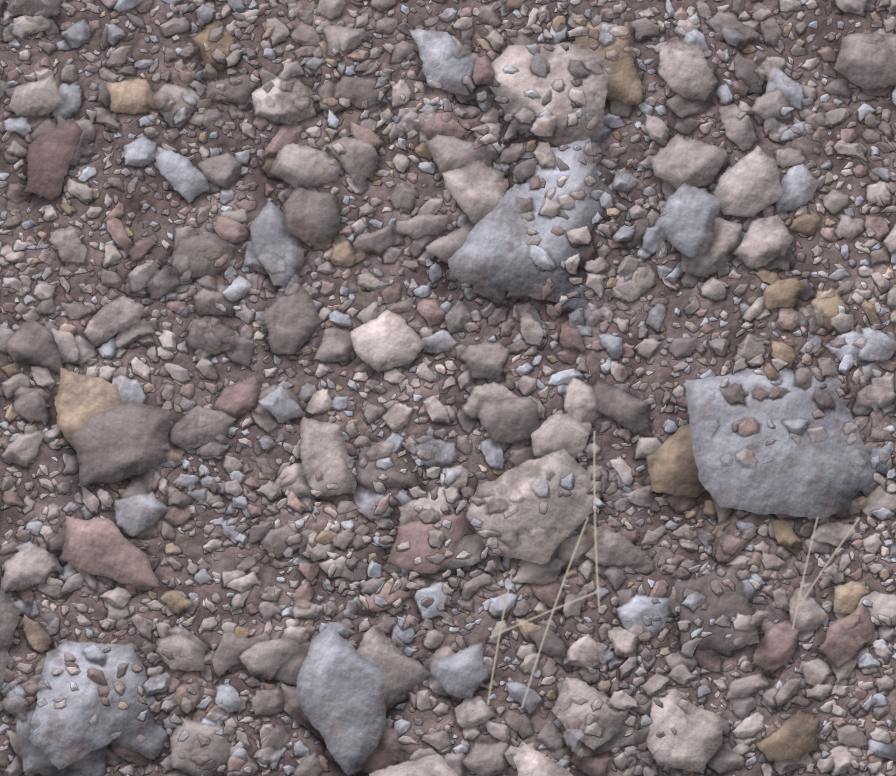
Write a WebGL 2 fragment shader that draws this texture.

```glsl
#version 300 es
precision highp float;
// Rocky scree: angular stones of many sizes over dusty soil and grit, with a few dry straws.
uniform vec2 u_resolution;
out vec4 fragColor;

const float TAU = 6.28319;
const int SIDES = 7;
const int LAYERS = 7;
const vec3 LIGHT = vec3(-0.29, 0.63, 0.72);

vec2 hash2(vec2 p) {
    vec3 q = fract(vec3(p.xyx) * vec3(0.1031, 0.1030, 0.0973));
    q += dot(q, q.yzx + 33.33);
    return fract((q.xx + q.yz) * q.zy);
}

mat2 rotation(float a) {
    return mat2(cos(a), sin(a), -sin(a), cos(a));
}

float gradientDot(vec2 cell, vec2 corner, vec2 f) {
    return dot(hash2(cell + corner) * 2.0 - 1.0, f - corner);
}

float gradientNoise(vec2 p) {
    vec2 i = floor(p), f = fract(p);
    vec2 u = f * f * f * (f * (f * 6.0 - 15.0) + 10.0);
    vec2 e = vec2(1.0, 0.0);
    return mix(mix(gradientDot(i, e.yy, f), gradientDot(i, e.xy, f), u.x),
               mix(gradientDot(i, e.yx, f), gradientDot(i, e.xx, f), u.x), u.y);
}

float fbm(vec2 p) {
    float sum = 0.0, amp = 0.6;
    for (int i = 0; i < 4; i++) {
        sum += amp * gradientNoise(p);
        p = rotation(0.6) * p * 2.03 + 7.1;
        amp *= 0.55;
    }
    return sum;
}

// Light and dark sides of bumps in a rough surface
float relief(vec2 p) {
    return fbm(p) - fbm(p + LIGHT.xy * 0.35);
}

// Faceted polygon stone of unit radius: xyz = normal, w = distance to the outline
vec4 stone(vec2 q, float seed) {
    vec2 tilt = hash2(vec2(seed, 4.7)) - 0.5;
    float sharpness = 13.0;
    float weight = exp(-sharpness * (0.34 - dot(tilt, q) * 0.7));
    vec2 slopeSum = tilt * 0.8 * weight;
    float d = -1.0;
    for (int i = 0; i < SIDES; i++) {
        vec2 h = hash2(vec2(seed, float(i) * 3.7 + 11.0));
        float angle = (float(i) + 0.8 * h.x) * TAU / float(SIDES);
        vec2 dir = vec2(cos(angle), sin(angle));
        float edge = dot(q, dir) - mix(0.58, 1.0, h.y);
        float slope = mix(0.5, 1.7, fract(h.x * 7.0 + h.y));
        float w = exp(sharpness * edge * slope);
        slopeSum += w * dir * slope;
        weight += w;
        d = max(d, edge);
    }
    return vec4(normalize(vec3(slopeSum / weight, 1.0)), d);
}

vec3 stoneColour(float kind, float value) {
    vec3 warmGrey = mix(vec3(0.44, 0.405, 0.405), vec3(0.68, 0.64, 0.635), value);
    vec3 blueGrey = mix(vec3(0.53, 0.535, 0.57), vec3(0.65, 0.66, 0.705), value);
    vec3 ochre = mix(vec3(0.48, 0.42, 0.37), vec3(0.64, 0.57, 0.51), value);
    vec3 rose = mix(vec3(0.47, 0.40, 0.40), vec3(0.62, 0.54, 0.53), value);
    vec3 c = mix(warmGrey, blueGrey, step(0.82, kind));
    c = mix(c, ochre, step(kind, 0.05));
    return mix(c, rose, step(0.05, kind) * step(kind, 0.13));
}

// One size of stones, laid row by row so that lower ones overlap upper ones
vec3 stoneLayer(vec3 ground, vec3 soil, vec2 p, float size, float density, float lowBias, float seed,
                float rough, float dust, float soft) {
    vec2 home = floor(p / size);
    for (int j = 1; j >= -1; j--) {
        for (int i = -1; i <= 1; i++) {
            vec2 cell = home + vec2(i, j);
            vec2 key = cell + seed * 17.3;
            vec2 place = hash2(key), look = hash2(key + 51.7), form = hash2(key + 93.1);
            float chance = density * mix(1.0, 1.45 - cell.y * size, lowBias);
            if (fract(place.x * 13.0 + form.y * 5.0) > chance) continue;
            float radius = size * mix(0.3, 0.58, form.x);
            vec2 offset = p - (cell + 0.2 + 0.6 * place) * size;
            mat2 turn = rotation((form.y - 0.5) * 2.2);
            vec2 q = turn * offset / radius;
            q.y *= mix(1.05, 1.9, place.y);
            if (length(q) > 2.0) continue;
            vec4 s = stone(q, look.x * 90.0 + form.y * 40.0);
            // Contact shadow, deeper below the stone
            float below = 0.55 - 0.45 * offset.y / (length(offset) + 0.001);
            ground *= 1.0 - 0.62 * below * smoothstep(0.32, -0.05, s.w);
            vec3 normal = vec3(s.xy * turn, s.z);
            float shade = 0.5 + 0.72 * max(dot(normal, LIGHT), 0.0) + rough;
            shade *= 1.0 - 0.15 * smoothstep(-0.12, 0.0, s.w);
            vec3 face = mix(stoneColour(look.x, look.y) * shade, soil, dust);
            ground = mix(ground, face, smoothstep(soft, -soft, s.w * radius));
        }
    }
    return ground;
}

float straw(vec2 p, vec2 base, float angle, float len, float width, float soft) {
    vec2 q = (p - base) * rotation(angle);
    q.y += 0.18 * q.x * (q.x - len);
    q.x -= clamp(q.x, 0.0, len);
    return smoothstep(width + soft, width - soft, length(q));
}

void main() {
    vec2 p = gl_FragCoord.xy / u_resolution.y;
    float soft = max(0.0016, 0.7 / u_resolution.y);
    float blotch = fbm(p * 13.0);
    float rough = 0.3 * relief(p * 20.0) + 0.34 * relief(p * 46.0) + 0.25 * relief(p * 110.0) + 0.25 * blotch;
    float dust = 0.5 * smoothstep(0.0, 0.3, fbm(p * 19.0 + 60.0));
    vec2 warped = p + 0.011 * vec2(fbm(p * 24.0), fbm(p * 24.0 + 40.0));

    // Soil, then stones from grit to boulders, the large ones mostly low down
    vec3 soil = mix(vec3(0.31, 0.265, 0.265), vec3(0.52, 0.465, 0.46), 0.5 + blotch) * (1.0 + 1.3 * rough);
    vec3 colour = soil;
    for (int i = 0; i < LAYERS; i++) {
        float rank = float(i) / float(LAYERS - 1);
        float size = 0.016 * pow(1.6, float(i));
        float density = mix(0.95, 0.36, rank);
        colour = stoneLayer(colour, soil, warped, size, density, rank, float(i) + 2.0, rough, dust, soft);
    }
    // Loose chips and grit gathered on top in drifts
    float drift = smoothstep(-0.05, 0.2, gradientNoise(p * 5.0 + 3.0));
    vec3 chips = stoneLayer(colour, soil, warped, 0.021, 0.6, 0.0, 15.0, rough, dust, soft);
    chips = stoneLayer(chips, soil, warped, 0.036, 0.5, 0.0, 12.0, rough, dust, soft);
    colour = mix(colour, chips, drift);
    colour = colour * (1.0 + 0.12 * gradientNoise(p * 3.0)) + vec3(0.046, 0.038, 0.04);

    // Dry straws near the lower right
    for (int i = 0; i < 6; i++) {
        vec2 h = hash2(vec2(float(i) * 5.3, 8.0)), g = hash2(vec2(float(i) * 2.9, 31.0));
        vec2 base = vec2(0.55 + 0.5 * h.x, 0.02 + 0.2 * h.y);
        float line = straw(p, base, mix(0.4, 2.2, g.x), mix(0.12, 0.26, g.y), 0.0014, soft);
        colour = mix(colour, vec3(0.75, 0.71, 0.66), 0.8 * line);
    }
    fragColor = vec4(clamp(colour, 0.0, 1.0), 1.0);
}
```
